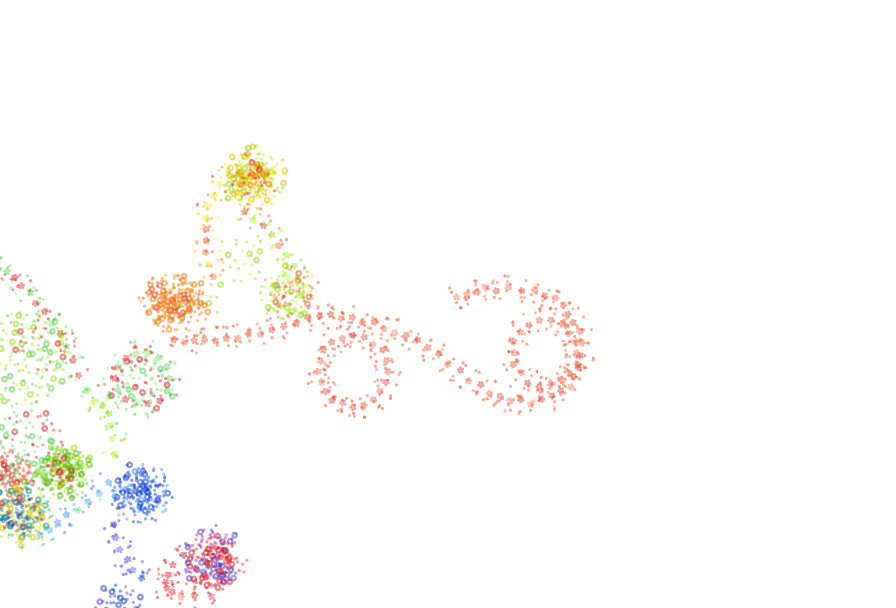
Reproduce this background procedurally as a WebGL 1 fragment shader.

```glsl
precision highp float;
uniform vec2 u_resolution;

#define HEIGHT 5.22
#define DOT_SIZE .0135
#define PETAL_SIZE .0125
#define PETAL_RING .02
#define SCATTER .11
#define CELL .08
#define INK .5
#define JITTER .22
#define SHARE .35
#define TAU 6.2832

const vec3 CORAL = vec3(.95, .38, .25), RED = vec3(.92, .16, .2),
  ORANGE = vec3(1, .55, .06), YELLOW = vec3(.93, .85, .1),
  LIME = vec3(.66, .93, .12), GREEN = vec3(.42, .8, .12),
  MINT = vec3(.42, .88, .4), TEAL = vec3(.1, .66, .7),
  SKY = vec3(.3, .58, .97), BLUE = vec3(.1, .28, .9),
  VIOLET = vec3(.36, .3, .88);

vec2 pos, pen, sprigPos, sprigDir;
vec3 page = vec3(1), sprigA, sprigB;
float pixel, nearest = 100.;

vec2 hash2(vec2 p) {
  vec3 q = fract(p.xyx * vec3(.1031, .103, .0973));
  q += dot(q, q.yzx + 33.33);
  return fract((q.xx + q.yz) * q.zy);
}

vec2 polar(float a) { return vec2(cos(a), sin(a)); }

void paint(float dist, vec3 tint, float alpha) {
  page = mix(page, tint, alpha * clamp(.5 - dist / pixel, 0., 1.));
}

vec3 pickTint(vec3 a, vec3 b, vec2 h) {
  return clamp((h.x < SHARE ? b : a) + (h.y - .5) * JITTER, 0., 1.);
}

// Keep the closest sprig
void offer(vec2 c, vec2 dir, vec3 a, vec3 b) {
  vec2 d = pos - c;
  if (dot(d, d) < nearest) {
    nearest = dot(d, d);
    sprigPos = c; sprigDir = dir; sprigA = a; sprigB = b;
  }
}

// Sprigs on a quadratic curve from the pen, skipped when far away
void strand(float bendX, float bendY, float endX, float endY, float count, vec3 a, vec3 b) {
  vec2 start = pen, bend = vec2(bendX, bendY);
  pen = vec2(endX, endY);
  float reach = max(distance(start, bend), distance(bend, pen)) + .15;
  bool far = distance(pos, bend) > reach;
  for (int i = 0; i < 13; i++) {
    if (far || float(i) >= count) break;
    float t = (float(i) + .5) / count;
    vec2 u = mix(start, bend, t), v = mix(bend, pen, t);
    offer(mix(u, v, t), v - u, a, b);
  }
}

// Sprigs on a circle
void ring(vec2 c, float radius, float count, vec3 a, vec3 b) {
  vec2 d = pos - c;
  float turn = floor(atan(d.y, d.x + 1e-5) / TAU * count + .5);
  vec2 spoke = polar(mod(turn, count) * TAU / count);
  offer(c + radius * spoke, vec2(-spoke.y, spoke.x), a, b);
}

// Loose dots across the path and a five-petal bloom
void paintSprig() {
  float seed = floor(dot(sprigPos, vec2(513, 911)));
  vec2 along = normalize(sprigDir), across = vec2(-along.y, along.x);
  bool far = nearest > .02;
  for (int i = 0; i < 5; i++) {
    if (far) break;
    vec2 k = hash2(vec2(float(i) * 3. + 11., seed)) * 2. - 1.;
    vec2 t = hash2(vec2(seed, float(i) + 31.));
    vec2 c = sprigPos + along * k.x * .03 + across * k.y * SCATTER;
    paint(distance(pos, c) - DOT_SIZE, pickTint(sprigA, sprigB, t), INK);
  }
  vec2 h = hash2(vec2(seed, 7));
  vec2 d = pos - sprigPos - across * (h.x - .5) * .04;
  float r = length(d), sector = TAU / 5.;
  float fold = mod(atan(d.y, d.x + 1e-5) + h.y * TAU, sector) - .5 * sector;
  vec3 tint = pickTint(sprigA, sprigB, h.yx);
  paint(length(r * polar(fold) - vec2(PETAL_RING, 0)) - PETAL_SIZE, tint, INK);
  paint(r - .01, tint * .92, .35);
  nearest = 100.;
}

// Turned jittered grids; few layers stay flat, many peak in the middle
void cluster(float x, float y, float radius, float layers, vec3 a, vec3 b) {
  vec2 d = pos - vec2(x, y);
  float falloff = layers < 4. ? 6. : 1.1;
  bool far = length(d) > radius + .04;
  for (int i = 0; i < 15; i++) {
    float n = float(i);
    if (far || n >= layers) break;
    vec2 axis = polar(n * 2.4 + x);
    vec2 q = vec2(dot(d, axis), axis.x * d.y - axis.y * d.x) / CELL + n * .37;
    vec2 id = floor(q), seed = id + vec2(n * 17. + 50., floor(y * 90.));
    vec2 h = hash2(seed), k = hash2(seed.yx + 71.);
    bool rosette = k.y < .2;
    vec2 spot = id + .5 + (h - .5) * (rosette ? .24 : .64);
    float chance = 1. - pow(length(spot - n * .37) * CELL / radius, falloff);
    float r = length(q - spot) * CELL;
    float dist = rosette ? abs(r - .019) - .01 : r - DOT_SIZE;
    float kept = step(fract(h.x * 37. + k.x * 11.), chance);
    paint(dist, pickTint(a, b, k), INK * kept);
  }
}

void main() {
  pixel = HEIGHT / u_resolution.y;
  pos = gl_FragCoord.xy * pixel;
  pos.y = HEIGHT - pos.y;

  // Coral ribbon
  pen = vec2(1.45, 2.92);
  strand(2., 2.97, 2.7, 2.72, 13., CORAL, CORAL);
  strand(3.3, 2.68, 3.9, 3.15, 13., CORAL, CORAL);
  strand(4.25, 3.47, 4.6, 3.45, 8., CORAL, CORAL);
  strand(4.98, 3.4, 5., 3., 7., CORAL, CORAL);
  strand(4.95, 2.45, 4.3, 2.48, 10., CORAL, CORAL);
  strand(4.1, 2.48, 3.88, 2.58, 5., CORAL, CORAL);
  paintSprig();

  // Curls and coloured strands
  ring(vec2(4.68, 3.03), .28, 18., CORAL, CORAL);
  ring(vec2(3.03, 3.19), .3, 20., CORAL, mix(CORAL, RED, .5));
  ring(vec2(1.22, 3.25), .23, 14., MINT, RED);
  pen = vec2(2, 1.45);
  strand(1.6, 1.9, 1.87, 2.42, 10., YELLOW, CORAL);
  pen = vec2(2.05, 1.8);
  strand(2.4, 2., 2.6, 2.45, 8., LIME, CORAL);
  pen = vec2(-.05, 2.28);
  strand(.4, 2.5, .78, 3.42, 13., MINT, RED);
  strand(1., 3.5, .99, 3.98, 6., LIME, MINT);
  pen = vec2(.3, 4.6);
  strand(.6, 4.45, .98, 4.1, 8., SKY, MINT);
  pen = vec2(.95, 4.45);
  strand(1.02, 4.8, 1.25, 5., 6., VIOLET, BLUE);
  pen = vec2(1.62, 4.7);
  strand(1.1, 5.2, 1.9, 5.1, 9., RED, CORAL);
  paintSprig();

  // Thin clouds
  cluster(2.08, 2.2, .25, 1., LIME, YELLOW);
  cluster(1.68, 2.55, .26, 1., ORANGE, LIME);
  cluster(.2, 3.08, .45, 2., LIME, MINT);
  cluster(.36, 2.95, .3, 1., RED, MINT);
  cluster(1.2, 3.27, .32, 2., MINT, RED);
  cluster(.22, 3.85, .38, 2., MINT, RED);
  cluster(1.02, 5.2, .21, 3., BLUE, VIOLET);

  // Dense bursts
  cluster(2.16, 1.52, .31, 13., YELLOW, LIME);
  cluster(2.17, 1.53, .22, 8., ORANGE, RED);
  cluster(2.48, 2.52, .29, 9., LIME, CORAL);
  cluster(1.48, 2.59, .29, 15., ORANGE, CORAL);
  cluster(.12, 4.08, .24, 7., CORAL, RED);
  cluster(.2, 4.4, .31, 14., YELLOW, TEAL);
  cluster(.18, 4.41, .21, 7., BLUE, RED);
  cluster(.55, 4.05, .27, 14., GREEN, LIME);
  cluster(.53, 4.06, .17, 5., RED, GREEN);
  cluster(1.21, 4.24, .29, 13., BLUE, SKY);
  cluster(1.83, 4.8, .31, 13., RED, VIOLET);

  gl_FragColor = vec4(page, 1);
}
```
